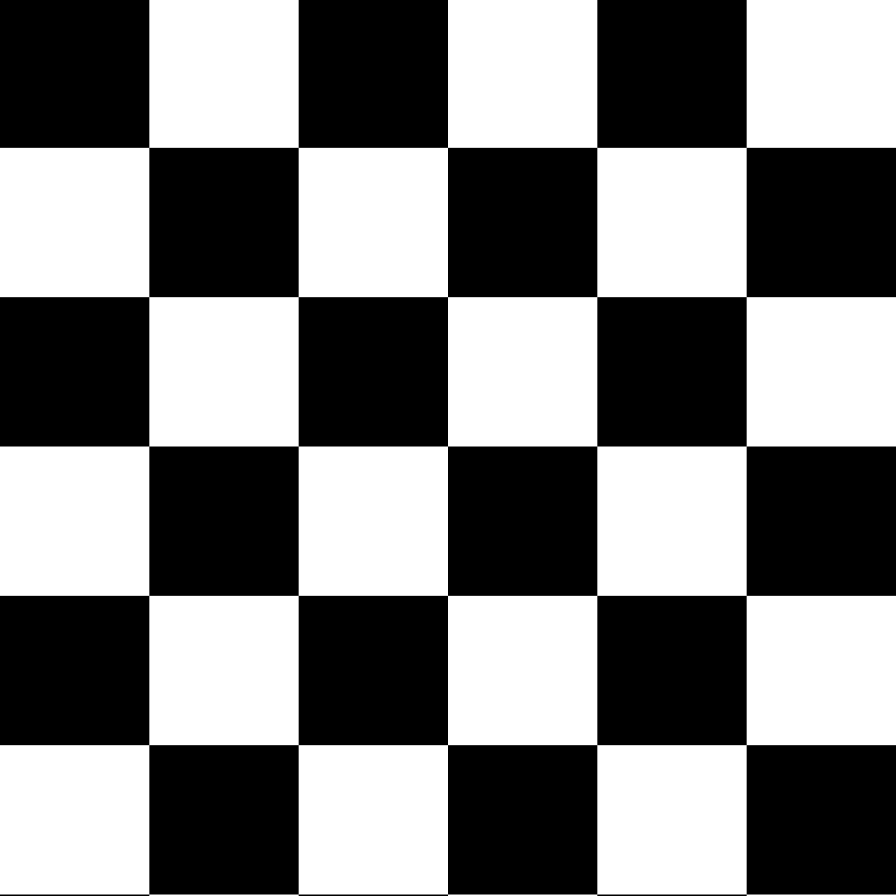
This pattern is drawn by a Shadertoy shader. Its source:

```glsl
// Black and white checkerboard, six squares across and six down.

// Signed distance to the nearest square edge along each axis, positive in even squares.
vec2 edgeDistance(vec2 p) {
    return 0.5 - abs(mod(p + 0.5, 2.0) - 1.0);
}

void mainImage(out vec4 fragColor, in vec2 fragCoord) {
    // Board coordinates in squares, raised slightly from the lower edge
    vec2 board = 6.0 * fragCoord / iResolution.xy - vec2(0.0, 0.01);
    vec2 pixelSize = 6.0 / iResolution.xy;

    // Smoothed square wave per axis; their product alternates the squares
    vec2 wave = clamp(2.0 * edgeDistance(board) / pixelSize, -1.0, 1.0);
    float brightness = 0.5 + 0.5 * wave.x * wave.y;

    fragColor = vec4(vec3(brightness), 1.0);
}
```
